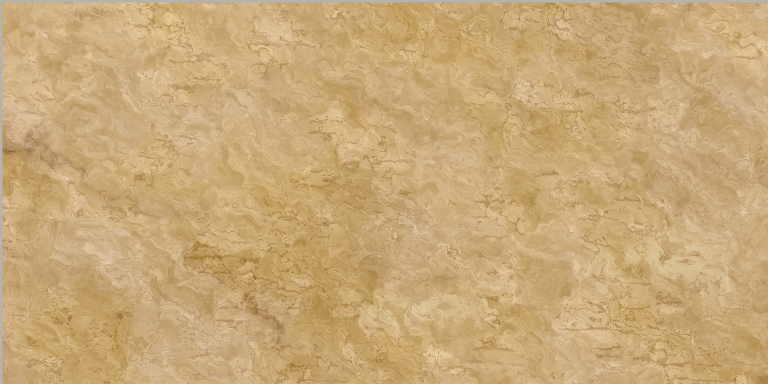
Reproduce this texture procedurally as a WebGL 2 fragment shader.

```glsl
#version 300 es
precision highp float;

uniform vec2 u_resolution;
out vec4 fragColor;

vec3 hash3(vec2 cell) {
  vec3 h = fract(cell.xyx * vec3(0.1031, 0.1030, 0.0973));
  h += dot(h, h.yxz + 33.33);
  return fract((h.xxy + h.yzz) * h.zyx);
}

// x: blended cell value, y: gap between the two nearest seeds, z: nearest cell value
vec3 cells(vec2 p) {
  vec2 base = floor(p);
  float near = 9.0, next = 9.0, id = 0.0, sum = 0.0, weights = 0.0;
  for (int j = -1; j <= 1; j++) {
    for (int i = -1; i <= 1; i++) {
      vec2 cell = base + vec2(i, j);
      vec3 seed = hash3(cell + 200.0);
      vec2 toSeed = cell + seed.xy - p;
      float d2 = dot(toSeed, toSeed), d = sqrt(d2);
      float weight = exp(-8.0 * d2);
      sum += weight * seed.z;
      weights += weight;
      if (d < near) {
        next = near;
        near = d;
        id = seed.z;
      } else {
        next = min(next, d);
      }
    }
  }
  return vec3(sum / weights, next - near, id);
}

// Layered cellular noise centred on zero
float cloud(vec2 p) {
  float total = 0.0, amp = 0.5;
  for (int i = 0; i < 4; i++) {
    total += amp * (cells(p).x - 0.5);
    p = mat2(1.6, 1.2, -1.2, 1.6) * p + 17.3;
    amp *= 0.58;
  }
  return total;
}

float blot(vec2 p, vec2 centre, vec2 radius) {
  return exp(-dot((p - centre) / radius, (p - centre) / radius));
}

void main() {
  vec2 p = gl_FragCoord.xy / u_resolution.y;
  float aspect = u_resolution.x / u_resolution.y;

  // Bedding runs down to the right; the grain is stretched along it
  vec2 q = vec2(dot(p, vec2(0.84, -0.54)), dot(p, vec2(0.54, 0.84)));
  vec2 warp = vec2(cloud(q * 9.0), cloud(q * 9.0 + 41.0));
  vec2 s = q * vec2(0.68, 1.15) + 0.09 * warp;

  float broad = cloud(s * 3.2);
  float mottled = cloud(s * 13.0 + 7.0);
  float grain = cloud(s * 42.0 + 3.0);
  vec3 flake = cells(s * 21.0 + 2.2 * warp.yx + 0.8 * grain);
  vec3 chip = cells(s * 47.0 + 1.5 * grain);

  // Sandy ground with flakes
  float tone = 0.58 + 1.1 * broad + 1.5 * mottled + 1.7 * grain
             + 0.36 * (flake.z - 0.5) + 0.32 * (chip.z - 0.5);
  vec3 colour = mix(vec3(0.75, 0.62, 0.41), vec3(0.84, 0.72, 0.54), tone);

  // Ochre and rosy drifts
  float drift = cloud(s * 5.0 + 60.0);
  colour += vec3(0.01, 0.03, 0.16) * drift;

  // Broken dark seams and pale rims between flakes
  float broken = smoothstep(0.02, 0.2, mottled - 0.5 * drift);
  float seam = 1.0 - smoothstep(0.02, 0.16, flake.y);
  colour -= vec3(0.10, 0.12, 0.13) * seam * broken;
  float crack = 1.0 - smoothstep(0.03, 0.2, chip.y);
  colour -= vec3(0.07, 0.08, 0.09) * crack * smoothstep(0.02, 0.16, grain - 0.4 * broad);
  colour += 0.03 * seam * smoothstep(0.03, 0.15, -mottled);

  // Long curved vein with a soft stain around it
  float offset = p.y - 0.66 + 0.45 * p.x + 0.38 * p.x * p.x
               + 0.22 * warp.x + 0.08 * mottled;
  float reach = 1.0 - smoothstep(0.72, 0.95, p.x);
  float core = exp(-abs(offset) * 85.0) * smoothstep(-0.16, 0.12, drift + grain);
  float stain = exp(-pow((offset - 0.015) / 0.05, 2.0)) * (0.65 + 2.0 * mottled);
  colour -= reach * (vec3(0.13, 0.15, 0.15) * core + vec3(0.055, 0.065, 0.07) * stain);

  // Pale crystalline patches
  float pale = blot(p, vec2(1.10, 0.19), vec2(0.15, 0.05))
             + blot(p, vec2(1.74, 0.32), vec2(0.16, 0.06));
  pale *= smoothstep(-0.02, 0.12, mottled + 0.6 * grain + 0.2 * (flake.z - 0.5));
  colour = mix(colour, vec3(0.87, 0.79, 0.62), 0.7 * pale);

  // Small brown pits
  float pit = blot(p, vec2(0.72, 0.74), vec2(0.035, 0.02))
            + blot(p, vec2(0.32, 0.17), vec2(0.03, 0.02))
            + 0.6 * blot(p, vec2(0.24, 0.96), vec2(0.06, 0.02));
  pit *= smoothstep(-0.08, 0.12, grain + mottled);
  colour = mix(colour, vec3(0.55, 0.40, 0.20), 0.75 * pit);

  // Thin grey margin along the left and top
  float pixel = 1.0 / u_resolution.y;
  float inset = min(p.x, 1.0 - p.y) - 0.0065;
  float margin = 1.0 - smoothstep(-0.5 * pixel, 0.5 * pixel, inset);
  colour = mix(colour, vec3(0.72, 0.70, 0.66), margin * step(p.x, aspect));

  fragColor = vec4(clamp(colour, 0.0, 1.0), 1.0);
}
```
